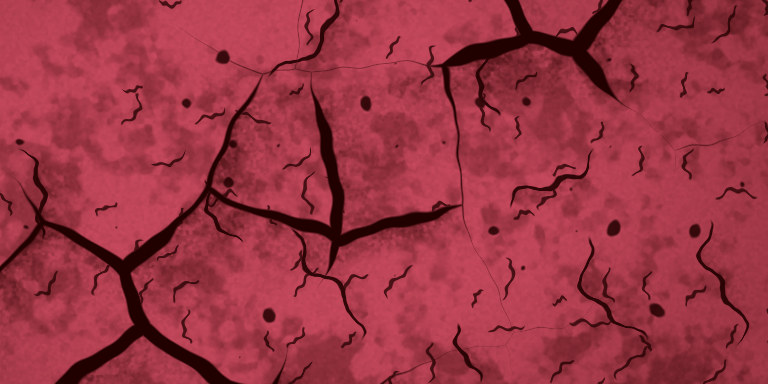
Reproduce this texture procedurally as a Shadertoy shader.

```glsl
// Cracked crimson plaster: branching dark fissures, hairline splits and mottled stains.

const vec3 PLASTER = vec3(0.78, 0.285, 0.365);
const vec3 STAIN = vec3(0.42, 0.12, 0.15);
const vec3 FISSURE = vec3(0.13, 0.0, 0.0);
const vec2 LIGHT_DIR = vec2(-0.6, 0.8);

vec2 hash2(vec2 p) {
    vec3 q = fract(p.xyx * vec3(0.1031, 0.1030, 0.0973));
    q += dot(q, q.yzx + 33.33);
    return fract((q.xx + q.yz) * q.zy);
}

mat2 rotation(float angle) {
    float c = cos(angle), s = sin(angle);
    return mat2(c, -s, s, c);
}

// Smooth cellular noise: random values blended around scattered points
float blotch(vec2 p) {
    vec2 home = floor(p);
    float total = 0.0, weight = 0.0;
    for (int y = -1; y <= 1; y++)
    for (int x = -1; x <= 1; x++) {
        vec2 id = home + vec2(x, y);
        vec2 r = id + hash2(id) - p;
        float w = exp(-6.0 * dot(r, r));
        total += w * hash2(id + 57.0).x;
        weight += w;
    }
    return total / weight;
}

// Layered sines that bend straight lines into ragged ones
vec2 waver(vec2 p, float freq, float amp) {
    vec2 bend = vec2(0.0);
    for (int i = 1; i <= 5; i++) {
        bend += amp * sin(freq * p.yx + vec2(1.7, 4.1) * float(i));
        p = rotation(0.9) * p;
        freq *= 1.9;
        amp *= 0.52;
    }
    return bend;
}

// Cell borders: x = distance to the border, y = shade on the side away from light
vec2 crackNetwork(vec2 p, vec2 light) {
    vec2 home = floor(p), nearest = vec2(9.0);
    for (int y = -1; y <= 1; y++)
    for (int x = -1; x <= 1; x++) {
        vec2 id = home + vec2(x, y);
        vec2 r = id + hash2(id) - p;
        if (dot(r, r) < dot(nearest, nearest)) nearest = r;
    }
    float border = 9.0, shade = 0.0;
    for (int y = -2; y <= 2; y++)
    for (int x = -2; x <= 2; x++) {
        vec2 id = home + vec2(x, y);
        vec2 r = id + hash2(id) - p;
        vec2 across = r - nearest;
        if (dot(across, across) < 0.0001) continue;
        vec2 n = normalize(across);
        float d = dot(0.5 * (r + nearest), n);
        border = min(border, d);
        shade = max(shade, smoothstep(-0.1, 0.8, dot(n, light)) * exp(-6.0 * max(d, 0.0)));
    }
    return vec2(border, shade);
}

// Short tapered splits: x = ink, y = shade below; they crowd to the lower right by "crowding"
vec2 splits(vec2 p, float cell, float width, float chance, float crowding, float soft) {
    vec2 q = p / cell, home = floor(q), result = vec2(0.0);
    for (int y = -1; y <= 1; y++)
    for (int x = -1; x <= 1; x++) {
        vec2 id = home + vec2(x, y);
        vec2 a = hash2(id + 13.0), b = hash2(id + 71.0);
        vec2 place = id * cell;
        float corner = smoothstep(0.8, 1.5, place.x - 0.6 * place.y);
        if (b.x > chance + crowding * corner) continue;
        vec2 r = rotation(2.0 * b.y) * (q - id - 0.2 - 0.6 * a);
        float len = mix(0.22, 0.5, a.y), t = r.x / len;
        r.y += len * (0.25 * sin(2.4 * t + 6.0 * a.x) + 0.08 * sin(8.0 * t + 9.0 * b.y));
        float taper = 1.0 - t * t;
        float edge = abs(r.y) - width / cell * taper;
        float ink = (1.0 - smoothstep(0.0, soft / cell, edge)) * smoothstep(-0.1, 0.2, taper);
        float below = 1.0 - smoothstep(-0.03, 0.03, r.y);
        float shade = below * max(taper, 0.0) * exp(-12.0 * abs(r.y));
        result = max(result, vec2(ink, shade));
    }
    return result;
}

// Rare round pits of uneven size
float pits(vec2 p, float soft) {
    vec2 id = floor(p), h = hash2(id + 31.0);
    float radius = 0.22 * pow(h.x, 9.0);
    return 1.0 - smoothstep(-soft, soft, length(fract(p) - 0.3 - 0.4 * h.yx) - radius + soft);
}

void mainImage(out vec4 fragColor, in vec2 fragCoord) {
    vec2 p = fragCoord / iResolution.y;
    vec2 uv = fragCoord / iResolution.xy;
    float soft = max(0.004, 1.0 / iResolution.y);
    vec2 bent = p + waver(p, 6.0, 0.028);

    // Main fissures open widest along a rising diagonal band
    float cell = 0.46;
    vec2 net = crackNetwork(bent / cell + 4.0, LIGHT_DIR);
    float offBand = abs(dot(p - vec2(0.5, 0.0), vec2(0.763, -0.649)));
    float opening = (1.0 - smoothstep(0.3, 0.8, offBand)) * smoothstep(0.1, 0.8, blotch(p * 2.6 + 8.0));
    float halfWidth = 0.025 * opening - 0.004;
    float ink = 1.0 - smoothstep(-soft, soft, net.x * cell - halfWidth);

    // Hairline splits and pits
    vec2 ragged = p + waver(p, 23.0, 0.006);
    vec2 large = splits(ragged, 0.34, 0.0045, 0.5, 0.1, soft);
    vec2 small = splits(ragged + 3.0, 0.11, 0.0028, 0.06, 0.45, soft);
    ink = max(ink, max(0.9 * large.x, 0.75 * small.x));
    ink = max(ink, 0.85 * pits(ragged / 0.11, soft / 0.11));

    // Mottled stains, grainy crack shadows and darkened corners
    float grit = blotch(p * 24.0), grain = blotch(p * 120.0);
    float mottle = 0.45 * blotch(p * 5.0) + 0.35 * grit + 0.2 * blotch(p * 55.0);
    float shadow = net.y * smoothstep(0.1, 0.5, opening) + 0.7 * large.y + 0.4 * small.y;
    float vignette = smoothstep(0.45, 1.1, length((uv - vec2(0.36, 0.54)) * vec2(1.5, 1.2)));
    float tone = 0.07 + 0.5 * smoothstep(0.45, 0.8, mottle) + 0.38 * vignette;
    tone += 0.55 * shadow * (0.5 + grain) + 0.13 * (grain - 0.5);

    vec3 surface = mix(PLASTER, STAIN, clamp(tone, 0.0, 1.1));
    fragColor = vec4(mix(surface, FISSURE, ink), 1.0);
}
```
